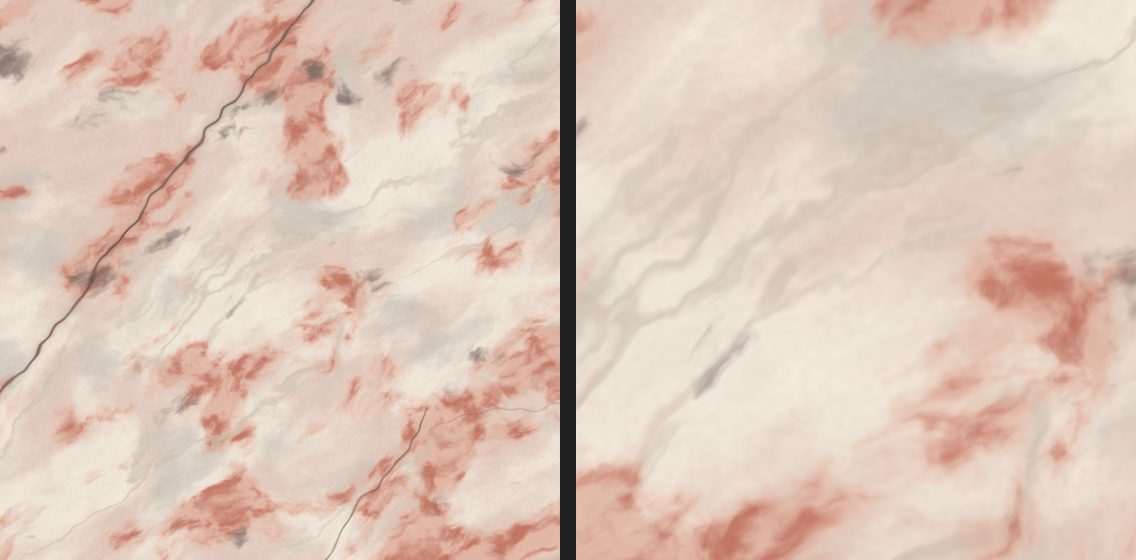
Left, the full canvas; right, a detail of the centre.
This texture is drawn by a WebGL 1 fragment shader. Its source:

```glsl
precision highp float;
uniform vec2 u_resolution;

const vec3 CREAM = vec3(0.935, 0.895, 0.845);
const vec3 BLUSH = vec3(0.885, 0.795, 0.745);
const vec3 MIST = vec3(0.80, 0.765, 0.725);
const vec3 SALMON = vec3(0.885, 0.70, 0.625);
const vec3 RUST = vec3(0.745, 0.445, 0.375);
const vec3 SLATE = vec3(0.47, 0.41, 0.39);
const vec3 BEIGE = vec3(0.80, 0.755, 0.69);
const vec3 CRACK = vec3(0.42, 0.31, 0.28);

float hash(vec2 cell) {
  vec3 h = fract(cell.xyx * vec3(0.1031, 0.1030, 0.0973));
  h += dot(h, h.yzx + 33.33);
  return fract((h.x + h.y) * h.z);
}

float slope(vec2 cell, vec2 offset) {
  float angle = 6.28318 * hash(cell);
  return dot(vec2(cos(angle), sin(angle)), offset);
}

// Gradient noise, centred on zero
float noise(vec2 p) {
  vec2 i = floor(p), f = fract(p);
  vec2 s = f * f * f * (f * (f * 6.0 - 15.0) + 10.0);
  vec2 e = vec2(1.0, 0.0);
  float low = mix(slope(i, f), slope(i + e, f - e), s.x);
  float high = mix(slope(i + e.yx, f - e.yx), slope(i + 1.0, f - 1.0), s.x);
  return mix(low, high, s.y);
}

float fbm(vec2 p) {
  float sum = 0.0, amp = 1.0;
  for (int i = 0; i < 6; i++) {
    sum += amp * noise(p);
    p = mat2(0.96, 0.28, -0.28, 0.96) * p * 2.03 + 17.3;
    amp *= 0.52;
  }
  return sum;
}

float band(float across, float centre, float width) {
  float d = (across - centre) / width;
  return exp(-d * d);
}

float segmentDistance(vec2 p, vec2 a, vec2 b) {
  vec2 ab = b - a;
  float t = clamp(dot(p - a, ab) / dot(ab, ab), 0.0, 1.0);
  return length(p - a - ab * t);
}

float line(float d, float width) {
  float soft = 1.2 / u_resolution.y;
  return 1.0 - smoothstep(width - soft, width + soft, d);
}

void main() {
  vec2 p = gl_FragCoord.xy / u_resolution;

  // Coordinates along and across the flow of the stone
  vec2 flow = vec2(dot(p, vec2(0.82, 0.57)), dot(p, vec2(-0.57, 0.82)));
  vec2 warp = vec2(fbm(flow * 3.0 + 4.7), fbm(flow * 3.0 + 31.2));
  vec2 q = flow * vec2(1.0, 1.75) + 0.09 * warp;
  float across = flow.y + 0.055 * warp.x;

  // Pale bands, and the quieter upper left
  float pale = band(across, 0.18, 0.075) + band(across, -0.04, 0.05)
             + 0.7 * band(across, -0.29, 0.03);
  float quiet = smoothstep(0.22, 0.36, across);

  // Cracks
  vec2 jag = vec2(noise(p * 6.0 + 2.0), noise(p * 6.0 + 9.0)) * 0.035
           + vec2(noise(p * 32.0), noise(p * 32.0 + 5.0)) * 0.009;
  float mainCrack = segmentDistance(p + jag, vec2(0.58, 1.03), vec2(-0.03, 0.26));
  float sideCrack = segmentDistance(p + jag, vec2(0.76, 0.26), vec2(0.56, -0.03));
  float hairCrack = segmentDistance(p + jag, vec2(0.76, 0.22), vec2(1.03, 0.30));

  // Cream, blush and grey clouds
  float fine = fbm(q * 17.0 + 3.1);
  float cloud = fbm(q * 4.5 + 51.0);
  float blush = smoothstep(-0.3, 0.4, cloud + 0.22 * quiet - 0.4 * pale + 0.12);
  vec3 color = mix(CREAM, BLUSH, blush);
  float mist = smoothstep(0.05, 0.6, fbm(q * 4.0 + 83.0) + 0.15 * fine);
  color = mix(color, MIST, 0.8 * mist);

  // Salmon blotches with broken rust rims
  float blotch = fbm(q * 4.2 + 12.6) + 0.13 - 0.42 * pale - 0.22 * quiet
               + 0.14 * exp(-mainCrack * 22.0);
  color = mix(color, SALMON, 0.85 * smoothstep(-0.02, 0.32, blotch + 0.15 * fine));
  float rim = smoothstep(0.1, 0.32, blotch) * (1.0 - 0.45 * smoothstep(0.38, 0.65, blotch));
  float mottle = smoothstep(-0.25, 0.5, fine + 0.2 * cloud);
  color = mix(color, RUST, 0.95 * rim * mottle);

  // Beige veins inside the pale bands
  float vein = abs(fbm(q * vec2(1.6, 3.2) + 64.0));
  color = mix(color, BEIGE, 0.65 * min(pale, 1.0) * (1.0 - smoothstep(0.0, 0.07, vein)));

  // Sparse slate stains
  float stain = fbm(q * 6.5 + 140.0) + 0.14 * quiet - 0.25 * pale + 0.12 * fine;
  color = mix(color, SLATE, 0.8 * smoothstep(0.42, 0.85, stain));

  // Dark lines and grain
  float worn = 0.75 + 0.4 * noise(p * 18.0);
  color = mix(color, CRACK, worn * line(mainCrack, 0.0020));
  color = mix(color, CRACK, 0.25 * exp(-mainCrack * 180.0));
  color = mix(color, CRACK, 0.8 * worn * line(sideCrack, 0.0015));
  color = mix(color, CRACK, 0.35 * worn * line(hairCrack, 0.0010));
  color += 0.022 * fine + 0.018 * noise(p * 150.0);
  gl_FragColor = vec4(clamp(color, 0.0, 1.0), 1.0);
}
```
